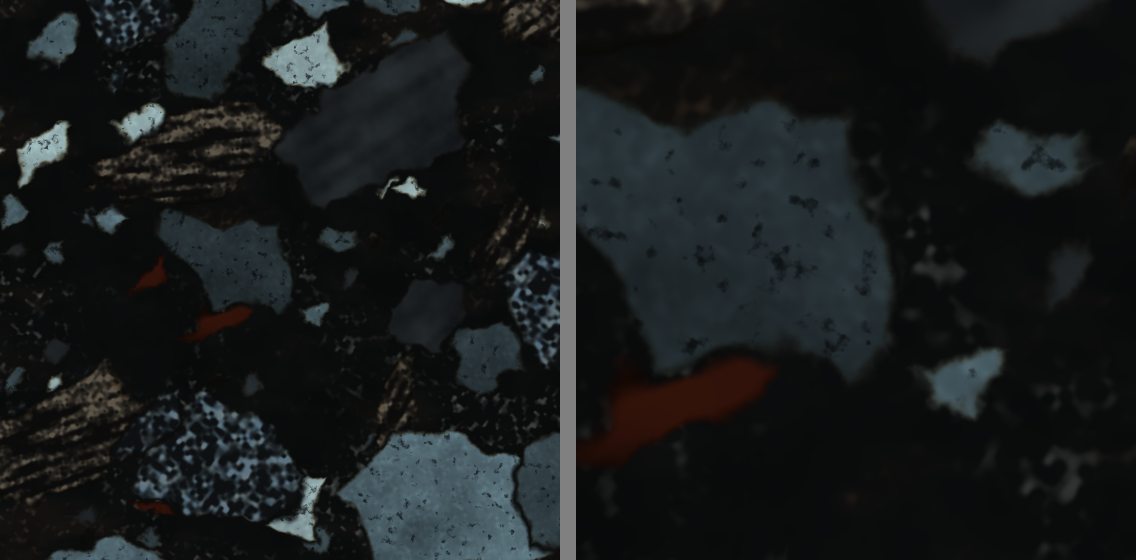
Left, the full canvas; right, a detail of the centre.
This texture is drawn by a WebGL 1 fragment shader. Its source:

```glsl
precision highp float;
// Dark sandstone thin section: slate, bright, speckled, streaky and rusty grains
// in a near-black matrix. Three sizes of noise-warped random polygons are laid
// from small to large, each on a jittered grid and ringed by matrix.
uniform vec2 u_resolution;

float hash(vec2 p) {
  vec3 q = fract(p.xyx * 0.1031);
  q += dot(q, q.yzx + 33.33);
  return fract((q.x + q.y) * q.z);
}

float noise(vec2 p) {
  vec2 i = floor(p), f = fract(p);
  f *= f * (3.0 - 2.0 * f);
  return mix(mix(hash(i), hash(i + vec2(1, 0)), f.x),
             mix(hash(i + vec2(0, 1)), hash(i + vec2(1, 1)), f.x), f.y);
}

float fbm(vec2 p) {
  float sum = 0.0, weight = 0.53;
  for (int i = 0; i < 4; i++) {
    sum += weight * noise(p);
    p = mat2(1.6, 1.2, -1.2, 1.6) * p + 19.0;
    weight *= 0.5;
  }
  return sum;
}

// Two turned noises multiplied, so that no lattice shows
float grains(vec2 p) {
  return noise(mat2(0.8, 0.6, -0.6, 0.8) * p) * noise(mat2(0.6, -0.8, 0.8, 0.6) * p * 1.37 + 25.0);
}

// Near-black cement with faint brown wisps and dust
vec3 matrixColor(vec2 p) {
  float wisp = smoothstep(0.5, 0.8, fbm(p * vec2(7, 15) + 70.0));
  float dust = smoothstep(0.25, 0.9, grains(p * 100.0 + 7.0));
  return vec3(0.026, 0.031, 0.032) + 0.022 * fbm(p * 18.0)
       + wisp * (0.3 + dust) * vec3(0.1, 0.07, 0.045)
       + dust * smoothstep(0.5, 0.75, fbm(p * 8.0 + 30.0)) * vec3(0.2, 0.21, 0.2);
}

// Interior of a grain; along is the position in the grain's own axes
vec3 mineralColor(float kind, float tone, vec2 p, vec2 along) {
  float cloud = fbm(p * 16.0 + 50.0);
  float grit = grains(p * 120.0 + 90.0);
  float fleck = smoothstep(0.62, 0.85, fbm(p * 95.0 + 11.0));
  if (kind < 0.45) {
    vec3 slate = vec3(0.27, 0.345, 0.375) * mix(0.52, 1.25, tone);
    float shade = 0.62 + 0.55 * cloud + 0.25 * grit + 0.7 * dot(along, vec2(1));
    return slate * shade * (1.0 - 0.6 * fleck);
  }
  if (kind < 0.56)
    return vec3(0.105, 0.12, 0.13) * (0.35 + 1.0 * cloud + 0.4 * noise(along * vec2(9, 50) + 40.0));
  if (kind < 0.73) {
    float speckle = grains(p * 88.0 + 31.0) + 0.25 * noise(p * 45.0 + 63.0);
    vec3 tint = mix(vec3(0.42, 0.48, 0.49), vec3(0.31, 0.42, 0.5), noise(p * 50.0));
    return mix(vec3(0.05, 0.06, 0.068), tint, smoothstep(0.18, 0.85, speckle));
  }
  if (kind < 0.88) {
    float streak = noise(along * vec2(20, 105) + 80.0) * (0.45 + 1.2 * grit);
    streak *= 0.5 + cloud;
    return mix(vec3(0.045, 0.044, 0.042), vec3(0.36, 0.33, 0.28), smoothstep(0.12, 0.95, streak));
  }
  if (kind < 0.94)
    return vec3(0.2, 0.075, 0.04) * (0.35 + 0.9 * noise(along * vec2(12, 70) + 20.0));
  return vec3(0.58, 0.68, 0.69) * (0.74 + 0.4 * cloud + 0.15 * grit) * (1.0 - 0.65 * fleck);
}

// Distance to a convex polygon of six random sides around a unit circle
float polygon(vec2 q, vec2 key) {
  float d = -9.0;
  for (int i = 0; i < 6; i++) {
    float side = float(i);
    float a = (side + 0.7 * hash(key + vec2(side, 31))) * 1.0472;
    d = max(d, dot(q, vec2(cos(a), sin(a))) - mix(0.55, 1.15, hash(key + vec2(43, side))));
  }
  return d;
}

void addGrains(inout vec3 color, vec2 p, float freq, float presence, float bright, float seed) {
  vec2 warp = vec2(fbm(p * freq * 2.0 + seed), fbm(p * freq * 2.0 + seed + 60.0)) - 0.5;
  vec2 ragged = vec2(fbm(p * 60.0 + 5.0), fbm(p * 60.0 + 45.0)) - 0.5;
  vec2 g = p * freq + 0.45 * warp + 0.012 * freq * ragged;
  vec3 cement = matrixColor(p);
  for (int j = -1; j <= 1; j++) {
    for (int i = -1; i <= 1; i++) {
      vec2 id = floor(g) + vec2(i, j);
      vec2 key = id + seed;
      if (hash(key) > presence) continue;
      // Low-discrepancy kinds keep the mix of minerals balanced
      float kind = 0.93 * fract(dot(key, vec2(0.7549, 0.5698)));
      if (hash(key + vec2(0, 90)) < bright) kind = 1.0;
      float tone = hash(key + vec2(77, 0));
      float aspect = mix(1.0, 1.9, hash(key + vec2(0, 57)));
      if (kind > 0.73 && kind < 0.94) aspect = kind > 0.88 ? 2.8 : 2.3;
      // Long axes lean to the upper right
      float angle = 0.5 + 1.2 * (hash(key + vec2(101, 3)) - 0.5);
      vec2 center = id + 0.5 + 0.46 * (vec2(hash(key + vec2(5, 120)), hash(key + vec2(140, 9))) - 0.5);
      float c = cos(angle), s = sin(angle);
      mat2 turn = mat2(c, -s, s, c);
      vec2 q = turn * (g - center);
      float radius = mix(0.3, 0.47, hash(key + vec2(160, 2)));
      vec2 stretch = vec2(sqrt(aspect), inversesqrt(aspect));
      float d = polygon(q / (radius * stretch), key) * radius * stretch.y / freq;
      // Dark ring first, then the grain with a warm, thin rim
      color = mix(color, cement, smoothstep(0.014, 0.002, d));
      vec3 body = mineralColor(kind, tone, p, turn * (p - center / freq));
      body *= mix(vec3(0.75, 0.66, 0.54), vec3(1), smoothstep(0.001, -0.007, d));
      color = mix(color, body, smoothstep(0.004, -0.004, d));
    }
  }
}

void main() {
  vec2 p = gl_FragCoord.xy / u_resolution.y;
  vec3 color = matrixColor(p);
  addGrains(color, p, 17.0, 0.2, 0.05, 300.0);
  addGrains(color, p, 6.2, 0.45, 0.25, 500.0);
  addGrains(color, p, 3.3, 0.8, 0.0, 200.0);
  gl_FragColor = vec4(color, 1.0);
}
```
